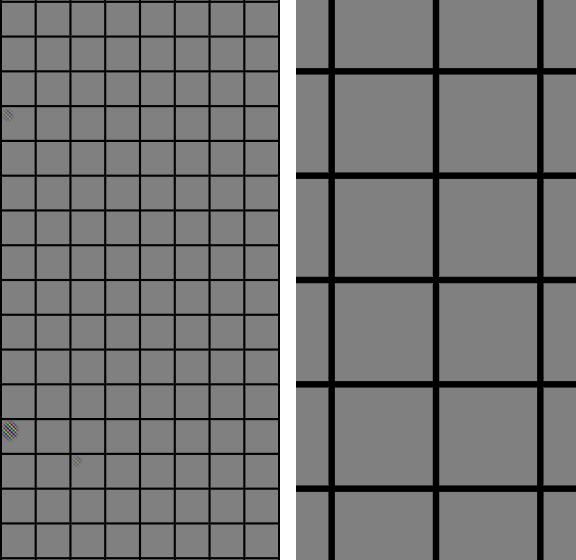
Left: the whole. Right: its middle third, enlarged.
Reproduce this pattern procedurally as a Shadertoy shader.

```glsl
// Thin black square grid on flat grey, with a few small patches of coloured speckle.

const vec3 GREY = vec3(0.5);
const float PITCH = 0.1242;         // grid spacing, in canvas widths
const float LINE_WIDTH = 0.0077;
const float SPECKLE_PITCH = 0.0135;
const float TAU = 6.2831853;

// Distance to the nearest grid line on each axis; one line crosses the origin.
vec2 gridDistance(vec2 p, float pitch) {
    return abs(fract(p / pitch + 0.5) - 0.5) * pitch;
}

// Antialiased coverage of crossing lines.
float gridCoverage(vec2 p, float pitch, float width, float pixel) {
    vec2 c = clamp((0.5 * width - gridDistance(p, pitch)) / pixel + 0.5, 0.0, 1.0);
    return max(c.x, c.y);
}

// Staggered coloured dots from sines shifted in phase per channel.
vec3 speckleColour(vec2 p, float pitch) {
    vec2 a = p * TAU / pitch;
    vec3 phase = vec3(0.0, 0.9, 2.1);
    vec3 fine = sin(a.x + phase) * sin(a.y + phase.zxy);
    vec3 broad = sin(0.37 * (a.x + a.y) + 2.0 * phase);
    return clamp(0.38 + 0.45 * fine + 0.12 * broad, 0.0, 1.0);
}

// Soft round falloff, slightly taller than wide.
float patchMask(vec2 p, vec2 centre, float radius) {
    vec2 q = (p - centre) * vec2(1.0, 0.85);
    return 1.0 - smoothstep(0.45 * radius, radius, length(q));
}

void mainImage(out vec4 fragColor, in vec2 fragCoord) {
    // Canvas widths, measured from the centre.
    vec2 p = (fragCoord - 0.5 * iResolution.xy) / iResolution.x;
    float pixel = 1.0 / iResolution.x;

    // Worn patches: centre, radius, strength.
    vec4 patches[3] = vec4[3](
        vec4(-0.471, 0.589, 0.025, 0.5),
        vec4(-0.464, -0.539, 0.038, 0.95),
        vec4(-0.224, -0.646, 0.022, 0.4));

    float wear = 0.0;
    for (int i = 0; i < 3; i++) {
        vec4 s = patches[i];
        wear = max(wear, s.w * patchMask(p, s.xy, s.z));
    }

    vec3 colour = mix(GREY, speckleColour(p, SPECKLE_PITCH), wear);
    colour *= 1.0 - gridCoverage(p, PITCH, LINE_WIDTH, pixel);
    fragColor = vec4(colour, 1.0);
}
```
